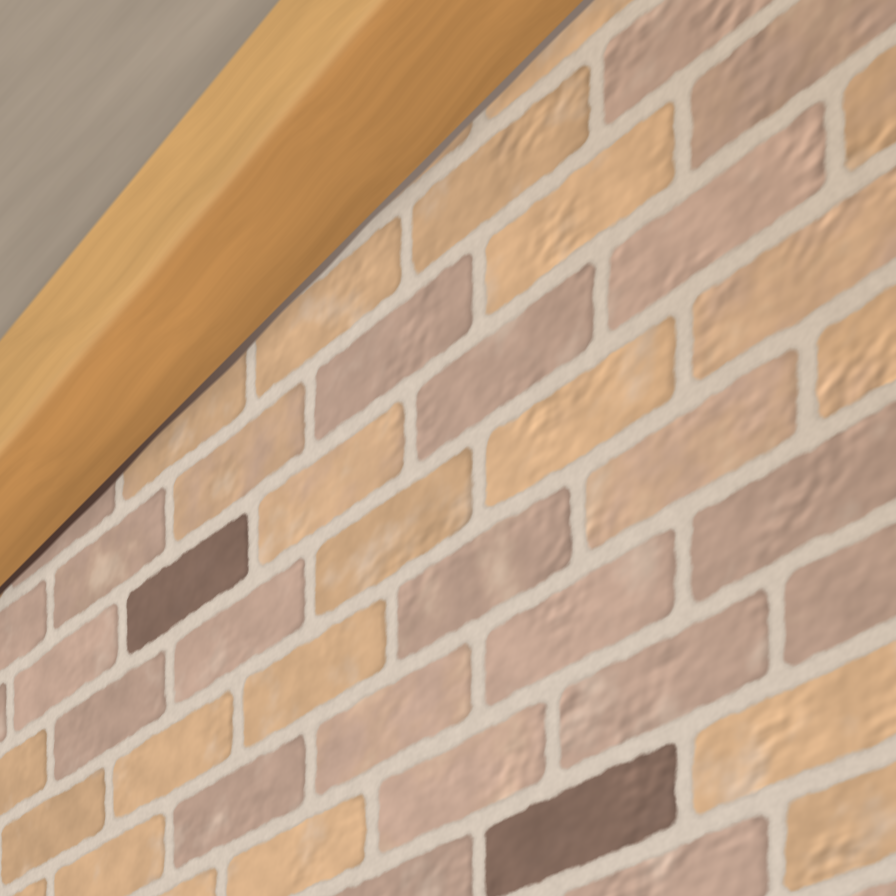
Give the GLSL for this texture, as a Shadertoy shader.

```glsl
// A worn brick wall receding to the left, cut off by a sloping timber beam
// with a grey ceiling above. A projective map gives wall coordinates, rounded
// box distances shape the bricks, and gradient noise adds wear and grain.

#define BRICK_ASPECT 2.3
#define BED_GAP 0.105
#define HEAD_GAP 0.085
#define CORNER 0.10
#define EDGE_WEAR 0.055
#define RELIEF 0.30
#define TAN_SHARE 0.52

const vec3 MORTAR = vec3(0.825, 0.770, 0.710);
const vec3 TAN_BRICK = vec3(0.800, 0.655, 0.510);
const vec3 PINK_BRICK = vec3(0.735, 0.620, 0.550);
const vec3 DARK_BRICK = vec3(0.480, 0.385, 0.340);
const vec3 WOOD_LIGHT = vec3(0.800, 0.625, 0.400);
const vec3 WOOD_DEEP = vec3(0.735, 0.530, 0.310);
const vec3 CEILING = vec3(0.645, 0.590, 0.525);

float hash(vec2 p) {
    vec3 q = fract(p.xyx * vec3(0.1031, 0.1030, 0.0973));
    q += dot(q, q.yzx + 33.33);
    return fract((q.x + q.y) * q.z);
}

float cornerSlope(vec2 cell, vec2 offset) {
    float angle = 6.2832 * hash(cell);
    return dot(vec2(cos(angle), sin(angle)), offset);
}

// Gradient noise, roughly -0.7 to 0.7
float noise(vec2 p) {
    vec2 i = floor(p), f = fract(p), e = vec2(1, 0);
    vec2 s = f * f * f * (f * (f * 6.0 - 15.0) + 10.0);
    return mix(mix(cornerSlope(i, f), cornerSlope(i + e, f - e), s.x),
               mix(cornerSlope(i + e.yx, f - e.yx), cornerSlope(i + 1.0, f - 1.0), s.x), s.y);
}

float fbm(vec2 p) {
    float sum = 0.0, gain = 0.6;
    for (int i = 0; i < 4; i++) {
        sum += gain * noise(p);
        p = mat2(1.6, 1.2, -1.2, 1.6) * p + 7.3;
        gain *= 0.5;
    }
    return sum;
}

// Canvas position to (brick lengths, courses) on the receding wall
vec2 wallCoords(vec2 p) {
    return vec2(-21.07 / (p.x + 1.552), (p.y + 0.241 - 0.407 * p.x) / (0.0807 + 0.052 * p.x));
}

float courseShift(float row) {
    float odd = mod(row, 2.0);
    return 0.9 - odd * (0.5 + 0.13 * cos(0.55 * row));
}

vec3 wallColor(vec2 p, float pixel) {
    vec2 wall = wallCoords(p);
    vec2 w = wall * vec2(BRICK_ASPECT, 1.0);
    float nearness = smoothstep(0.1, 1.0, p.x);

    // Running bond with slightly wandering joints
    wall.y += 0.035 * noise(w * 0.8 + 20.0);
    float row = floor(wall.y);
    float along = wall.x - courseShift(row);
    vec2 id = vec2(floor(along), row);
    vec2 q = (vec2(fract(along), fract(wall.y)) - 0.5) * vec2(BRICK_ASPECT, 1.0);
    float tone = hash(id + 71.0), shade = hash(id + 137.0);

    // Rounded brick with a worn outline
    vec2 halfSize = vec2(0.5 * BRICK_ASPECT - HEAD_GAP, 0.5 - BED_GAP) - 0.02 * (shade - 0.5);
    vec2 d = abs(q) - halfSize + CORNER;
    float dist = length(max(d, 0.0)) + min(max(d.x, d.y), 0.0) - CORNER;
    dist += EDGE_WEAR * fbm(w * 4.5);
    float soft = max(0.025, 1.2 * pixel / (0.0807 + 0.052 * p.x));
    float brick = 1.0 - smoothstep(-soft, soft, dist);

    // Fired colours, with a rare dark brick on a skewed lattice
    float blotch = fbm(w * 1.3 + id * 3.7);
    float tanMix = smoothstep(-0.14, 0.14, TAN_SHARE - tone + 0.25 * blotch);
    vec3 face = mix(PINK_BRICK, TAN_BRICK, tanMix);
    face *= 1.0 + 0.10 * (shade - 0.5);
    face = mix(face, vec3(0.82, 0.74, 0.67), 0.65 * smoothstep(0.05, 0.5, blotch));
    float dark = step(mod(2.0 * id.y + 5.0 * id.x + 55.0, 37.0), 0.5);
    face = mix(face, DARK_BRICK, 0.93 * dark);
    face *= 1.0 + 0.12 * fbm(w * 2.2 + 31.0);

    // Pitted relief lit from above, clearest on the nearer bricks
    vec2 pit = w * vec2(6.0, 7.0);
    float slope = noise(pit) - noise(pit + vec2(0.12, -0.18));
    float patchy = smoothstep(-0.05, 0.35, noise(w * 1.1 + 50.0));
    face *= 1.0 + RELIEF * slope * (0.25 + nearness) * (0.3 + patchy);
    face *= 1.0 - 0.12 * smoothstep(-0.10, 0.0, dist) * smoothstep(0.6, 1.1, q.x);

    vec3 joint = MORTAR * (1.0 + 0.05 * fbm(w * 5.0) + 0.025 * noise(w * 18.0));
    joint *= 1.0 - 0.07 * (1.0 - smoothstep(0.0, 0.06, dist));
    vec3 color = mix(joint, face, brick);
    return color * mix(vec3(1.02), vec3(0.97, 0.95, 0.92), smoothstep(0.8, 1.9, p.x + p.y));
}

void mainImage(out vec4 fragColor, in vec2 fragCoord) {
    vec2 p = fragCoord / iResolution.xy;
    float pixel = 1.0 / iResolution.y;
    float soft = max(0.002, pixel);

    // Heights above the sloping beam edges
    float beamFoot = p.y - 0.345 - 1.006 * p.x;
    float ridge = p.y - 0.497 - 1.18 * p.x;
    float beamTop = p.y - 0.62 - 1.217 * p.x;
    vec2 grainPos = vec2(dot(p, vec2(0.67, 0.74)), dot(p, vec2(-0.74, 0.67)));

    // Wall, then the narrow shaded gap below the beam
    vec3 color = wallColor(p, pixel);
    color *= 1.0 - 0.12 * smoothstep(-0.05, 0.0, beamFoot);
    float gapWidth = 0.012 + 0.008 * noise(vec2(grainPos.x * 9.0, 3.0));
    vec3 gap = mix(vec3(0.30, 0.22, 0.19), vec3(0.52, 0.46, 0.42), smoothstep(0.05, 0.45, p.x));
    color = mix(color, gap, smoothstep(-gapWidth - soft, -gapWidth + 2.0 * soft, beamFoot));

    // Two beam faces with fine grain and a pale ridge
    float grain = fbm(grainPos * vec2(5.0, 75.0) + 0.8 * noise(grainPos * 9.0));
    vec3 wood = mix(WOOD_DEEP, WOOD_LIGHT, smoothstep(-0.012, 0.012, ridge));
    wood *= 1.0 + 0.09 * grain + 0.08 * noise(grainPos * vec2(3.0, 9.0));
    wood *= 1.0 - 0.10 * smoothstep(0.10, 0.0, beamFoot);
    wood += 0.045 * exp(-pow(ridge / 0.012, 2.0));
    color = mix(color, wood, smoothstep(-soft, soft, beamFoot));

    // Brushed ceiling, shaded where it meets the beam
    vec3 ceiling = CEILING * (1.0 + 0.10 * fbm(grainPos * vec2(4.0, 38.0) + 11.0));
    ceiling *= 1.0 - 0.10 * exp(-max(beamTop, 0.0) / 0.03);
    color = mix(color, ceiling, smoothstep(-2.0 * soft, 2.0 * soft, beamTop));

    fragColor = vec4(clamp(color, 0.0, 1.0), 1.0);
}
```
